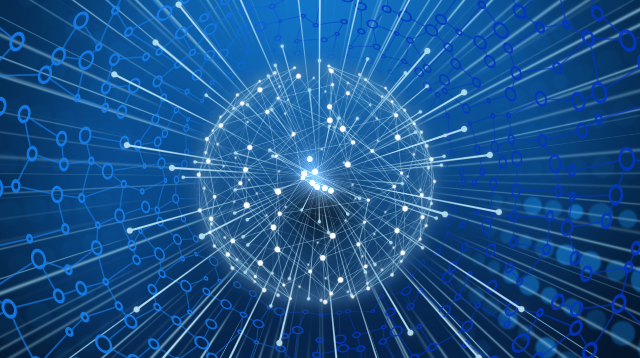
Reproduce this background procedurally as a Shadertoy shader.

```glsl
#define HUB vec2(-0.004, 0.006)
#define GLOBE_CENTER vec2(-0.012, -0.014)
#define GLOBE_RADIUS 0.332
#define GLOBE_NODES 140
#define NET_CELLS 50.0
#define NAVY vec3(0.025, 0.14, 0.29)
#define MID_BLUE vec3(0.035, 0.29, 0.55)
#define SKY_BLUE vec3(0.07, 0.47, 0.80)
#define ROYAL vec3(0.01, 0.21, 0.76)
#define AZURE vec3(0.08, 0.50, 0.94)
#define ICE vec3(0.60, 0.83, 0.93)
const float TAU = 6.28319;

float hash(vec2 c) {
    vec3 h = fract(c.xyx * vec3(0.1031, 0.1030, 0.0973));
    h += dot(h, h.yzx + 33.33);
    return fract((h.x + h.y) * h.z);
}
float fill(float d, float aa) { return 1.0 - smoothstep(-aa, aa, d); }
float segment(vec2 p, vec2 a, vec2 b) {
    vec2 ab = b - a;
    return length(p - a - ab * clamp(dot(p - a, ab) / dot(ab, ab), 0.0, 1.0));
}
// Position along and across the jittered spoke of a sector
vec2 spoke(vec2 polar, float count, float seed, out float id) {
    float s = polar.y / TAU * count;
    id = mod(floor(s), count);
    float da = (fract(s) - 0.5 - 0.7 * (hash(vec2(id, seed)) - 0.5)) * TAU / count;
    return polar.x * vec2(cos(da), sin(da));
}
// Tapered rays with round tips
float tippedRays(vec2 polar, float count, float seed, vec2 reach, float width, float px) {
    float id;
    vec2 s = spoke(polar, count, seed, id);
    float end = mix(reach.x, reach.y, hash(vec2(id, seed + 5.0)));
    float grow = smoothstep(0.0, end, s.x), tip = length(s - vec2(end, 0.0));
    float line = fill(abs(s.y) - width * grow, 0.8 * px) * (0.25 + 0.75 * grow);
    return line * fill(s.x - end, px) + fill(tip - 3.0 * width, px) + 0.25 * exp(-tip * 130.0);
}
// Streaks which run off the canvas
float beams(vec2 polar, float count, float seed) {
    float id;
    vec2 s = spoke(polar, count, seed, id);
    float start = mix(0.15, 0.5, hash(vec2(id, seed + 3.0)));
    float across = s.y / (0.0012 + 0.005 * polar.x * hash(vec2(id, seed + 9.0)));
    return hash(vec2(id, seed + 7.0)) * exp(-across * across) * smoothstep(start, start + 0.25, s.x);
}
vec2 netNode(vec2 c) {
    c.y = mod(c.y, NET_CELLS);
    return 0.5 + 0.7 * (vec2(hash(c + 11.0), hash(c + 47.0)) - 0.5);
}
// Rings and bonds on the tunnel wall, in log-polar cells
float molecules(vec2 polar, float px) {
    vec2 q = vec2(log(polar.x), polar.y) * NET_CELLS / TAU;
    vec2 cell = floor(q), f = q - cell;
    float aa = 0.8 * px / polar.x * NET_CELLS / TAU, bonds = 0.0, rings = 0.0, outside = 1.0;
    for (int k = 0; k < 9; k++) {
        vec2 o = vec2(k % 3 - 1, k / 3 - 1), c = cell + o;
        vec2 a = o + netNode(c), id = vec2(c.x, mod(c.y, NET_CELLS));
        float pick = hash(id + 83.0);
        for (int e = 0; e < 2; e++) {
            vec2 way = vec2(1 - e, e);
            float bond = fill(segment(f, a, o + way + netNode(c + way)) - 0.022, aa);
            if (e == 0 ? pick < 0.75 : pick > 0.35) bonds = max(bonds, bond);
        }
        float d = length((f - a) * vec2(1.45, 1.0)) - mix(0.08, 0.29, hash(id + 29.0));
        rings = max(rings, fill(abs(d) - 0.047, aa));
        outside *= 1.0 - fill(d, aa);
    }
    return max(bonds * outside * 0.75, rings);
}
// Rows of discs which grow outward
float discs(vec2 polar, float px) {
    vec2 pitch = vec2(0.092, 0.17), q = vec2(log(polar.x), polar.y + 0.05) / pitch;
    float d = length((fract(q) - 0.5) * pitch) - mix(0.028, 0.043, hash(floor(q) + 60.0));
    return fill(d * polar.x, 2.0 * px) * mix(0.3, 1.0, hash(floor(q) + 90.0));
}
// Points spread evenly over a ball
vec3 globeNode(int i) {
    float n = float(i), y = 1.0 - 2.0 * (n + 0.5) / float(GLOBE_NODES);
    float turn = n * 2.39996 + 0.5 * hash(vec2(n, 4.0)), r = sqrt(1.0 - y * y);
    return vec3(r * cos(turn), y, r * sin(turn));
}
// Globe web: x = chords, y = nodes
vec2 globeWeb(vec2 g, float px) {
    vec2 web = vec2(0.0);
    for (int i = 0; i < GLOBE_NODES; i++) {
        vec3 a = globeNode(i);
        float front = smoothstep(-0.9, 0.9, a.z), d = length(g - a.xy);
        for (int k = 0; k < 4; k++) {
            int j = i + 8 + 5 * k + 3 * (k / 2);
            if (j < GLOBE_NODES)
                web.x += fill(segment(g, a.xy, globeNode(j).xy) - 0.002, 0.8 * px) * mix(0.2, 0.6, front);
        }
        float size = mix(0.01, 0.026, front * hash(vec2(i, 8)));
        web.y += fill(d - size, px) * mix(0.5, 1.0, front) + 0.25 * front * exp(-d * 40.0);
    }
    return min(web, vec2(0.8, 1.0));
}
void mainImage(out vec4 fragColor, in vec2 fragCoord) {
    float px = 1.0 / iResolution.y;
    vec2 p = (fragCoord - 0.5 * iResolution.xy) * px, h = p - HUB;
    vec2 polar = vec2(max(length(h), 0.001), atan(h.y, h.x)), g = (p - GLOBE_CENTER) / GLOBE_RADIUS;
    // Backdrop lit from above
    vec3 col = mix(NAVY, MID_BLUE, smoothstep(-0.5, 0.2, p.y + 0.25 * smoothstep(0.2, 0.7, -p.x)));
    col = mix(col, SKY_BLUE, 0.95 * exp(-5.0 * p.x * p.x - 7.0 * (p.y - 0.52) * (p.y - 0.52)));
    col *= 1.0 - 0.42 * smoothstep(0.55, 1.0, length(p * vec2(1.0, 0.8)));
    // Discs
    float low = smoothstep(-0.85, -0.6, polar.y) * smoothstep(0.02, -0.12, polar.y);
    col = mix(col, SKY_BLUE, discs(polar, px) * (0.12 + 0.65 * low) * smoothstep(0.42, 0.68, polar.x));
    // Streaks, strongest along the diagonals
    float streaks = beams(polar, 48.0, 2.0) + 0.8 * beams(polar, 83.0, 31.0);
    col = mix(col, ICE, min(streaks * (0.25 + 0.75 * abs(sin(2.0 * polar.y))), 0.8));
    // Molecular tunnel
    vec3 netColor = mix(AZURE, ROYAL, smoothstep(-0.4, 0.1, p.x));
    col = mix(col, netColor, 0.9 * molecules(polar, px) * smoothstep(0.30, 0.42, polar.x));
    // Globe haze, dark core and web
    float rim = length(g), shade = length(p - vec2(0.0, -0.09)), edge = (rim - 0.96) * 9.0;
    col = mix(col, vec3(0.26, 0.47, 0.65), 0.32 * exp(-edge * edge) + 0.18 * fill(rim - 1.0, 0.09));
    col *= 1.0 - 0.6 * exp(-shade * shade * 110.0);
    vec2 web = rim < 1.15 ? globeWeb(g, px / GLOBE_RADIUS) : vec2(0.0);
    // Rays
    float rays = tippedRays(polar, 27.0, 14.0, vec2(0.33, 0.78), 0.0027, px);
    rays += 0.8 * tippedRays(polar, 47.0, 52.0, vec2(0.1, 0.4), 0.0015, px);
    col = mix(col, vec3(0.74, 0.91, 0.97), min(rays, 0.9));
    col = mix(mix(col, ICE, web.x), vec3(0.97, 0.98, 1.0), web.y);
    // Slanted cluster of bright nodes at the hub
    for (float i = 0.0; i < 7.0; i++) {
        vec2 at = vec2(1.0, -0.9) * (i - 3.0) * 0.013 + 0.035 * (hash(vec2(i, 21.0)) - 0.5);
        float d = length(h - at);
        col += fill(d - 0.007, px) + vec3(0.2, 0.24, 0.28) * exp(-d * 45.0);
    }
    fragColor = vec4(min(col, 1.0), 1.0);
}
```
